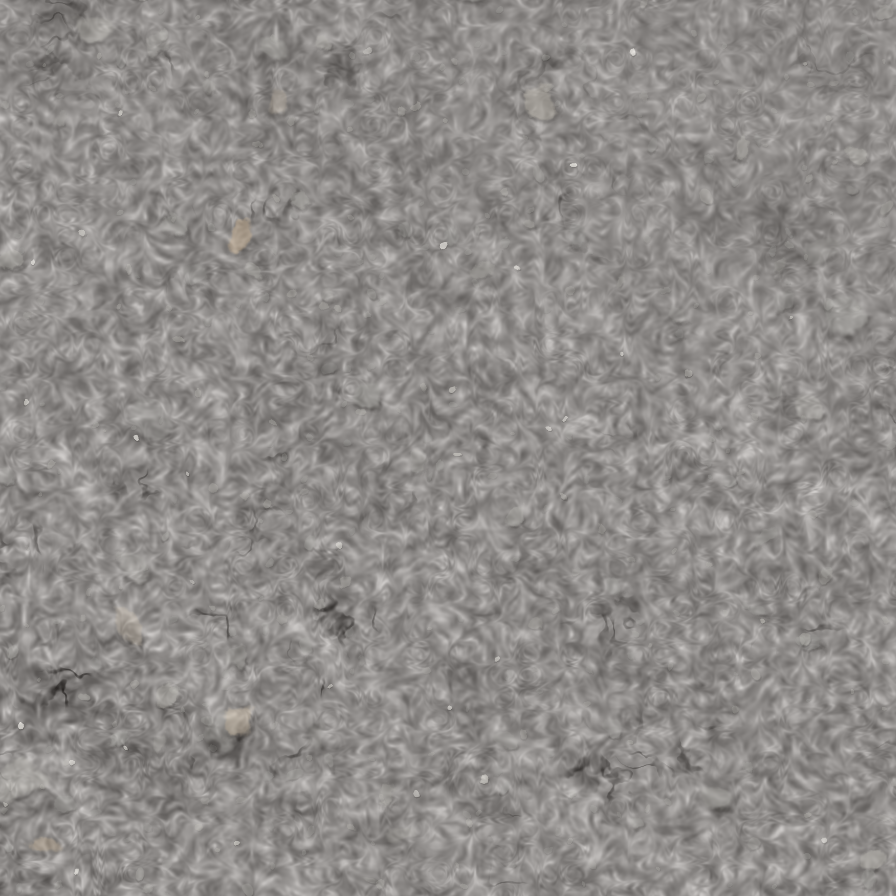
This texture is drawn by a Shadertoy shader. Its source:

```glsl
// Worn grey asphalt: fine curling mineral grain, rougher toward the lower left,
// made by averaging noise along a swirling flow. Scattered pebbles, bright
// chips, short dark crevices and soft stains are laid over it.

#define BASE_COLOR vec3(0.563, 0.551, 0.543)
#define GRAIN_FREQ 185.0
#define GRAIN_CONTRAST 0.29
#define CLUMP_FREQ 88.0
#define CLUMP_CONTRAST 0.15
#define PALE_STONE vec3(0.665, 0.655, 0.635)
#define GREY_STONE vec3(0.575, 0.570, 0.560)
#define TAN_STONE vec3(0.690, 0.625, 0.545)
#define CHIP_COLOR vec3(0.900, 0.890, 0.870)
#define CREVICE_DEPTH 0.17
#define STAIN_DEPTH 0.09

float hash(vec2 p) {
    return fract(sin(dot(p, vec2(127.1, 311.7))) * 43758.5453);
}

float noise(vec2 p) {
    vec2 cell = floor(p), f = fract(p);
    f = f * f * (3.0 - 2.0 * f);
    float low = mix(hash(cell), hash(cell + vec2(1, 0)), f.x);
    float high = mix(hash(cell + vec2(0, 1)), hash(cell + vec2(1, 1)), f.x);
    return mix(low, high, f.y);
}

float fbm(vec2 p) {
    float sum = 0.0, weight = 0.5;
    for (int i = 0; i < 4; i++) {
        sum += weight * noise(p);
        p = mat2(1.6, 1.2, -1.2, 1.6) * p + 7.3;
        weight *= 0.5;
    }
    return sum / 0.9375;
}

// Noise averaged along a curling flow: short bent strands, centred on zero.
float strands(vec2 p, float freq) {
    vec2 q = p * freq;
    float angle = 9.0 * noise(q * 0.22 + 31.0) + 2.5 * noise(q * 0.07);
    vec2 flow = vec2(cos(angle), sin(angle));
    float sum = 0.0;
    for (int i = -2; i <= 2; i++) {
        sum += noise(q + flow * float(i) * 0.5);
    }
    return sum / 5.0 - 0.5;
}

// Irregular stones on a jittered grid; radius is in cells, shade darkens
// the lower edge, and part of the underlying grain shows through.
void scatterStones(inout vec3 color, vec2 p, float cells, float chance, float radius,
                   vec3 tintA, vec3 tintB, float opacity, float shade) {
    vec2 q = p * cells;
    vec2 home = floor(q);
    float outline = fbm(q * 1.1 / radius + cells) - 0.5;
    for (int y = -1; y <= 1; y++) {
        for (int x = -1; x <= 1; x++) {
            vec2 id = home + vec2(x, y);
            vec2 seed = id + cells * 3.0;
            if (hash(seed) > chance) continue;
            vec2 center = id + vec2(hash(seed + 11.3), hash(seed + 23.7));
            float size = radius * mix(0.5, 1.2, hash(seed + 37.1));
            float angle = 6.2832 * hash(seed + 41.9);
            vec2 axis = vec2(cos(angle), sin(angle));
            vec2 d = (q - center) / size;
            vec2 local = vec2(dot(d, axis), dot(d, vec2(-axis.y, axis.x)));
            local.y *= mix(1.05, 1.9, hash(seed + 53.3));
            float dist = length(local) + outline * 1.3;
            float cover = 1.0 - smoothstep(0.72, 1.05, dist);

            // Thin shadow hugging the lower rim
            float rim = smoothstep(0.65, 1.0, dist) * (1.0 - smoothstep(1.0, 1.45, dist));
            float under = smoothstep(0.1, 0.9, -d.y + 0.3 * d.x);
            vec3 tint = mix(tintA, tintB, hash(seed + 67.7));
            vec3 body = tint + 0.5 * (color - BASE_COLOR) + 0.03 * d.y;
            color = mix(color, body, cover * opacity * mix(0.5, 1.0, hash(seed + 71.1)));
            color -= shade * rim * under;
        }
    }
}

void mainImage(out vec4 fragColor, in vec2 fragCoord) {
    vec2 p = fragCoord / min(iResolution.x, iResolution.y);

    // Roughness rises toward the lower left, in uneven patches
    float rough = 0.85 - 0.45 * p.y - 0.3 * p.x + 0.7 * fbm(p * 4.0 + 5.0);
    rough = clamp(rough, 0.25, 1.2);

    // Fine strands, coarser clumps and broad tone drift
    float fine = strands(p, GRAIN_FREQ);
    float clump = strands(p + 3.7, CLUMP_FREQ);
    float tone = GRAIN_CONTRAST * mix(0.8, 1.12, rough) * fine;
    tone += CLUMP_CONTRAST * mix(0.5, 1.25, rough) * clump;
    tone += 0.35 * max(fine, 0.0) * max(fine, 0.0);
    tone += 0.08 * (fbm(p * 24.0) - 0.5) + 0.05 * (fbm(p * 3.0 + 9.0) - 0.5);

    // Soft dark stains
    tone -= STAIN_DEPTH * smoothstep(0.70, 0.84, fbm(p * 5.0 + 17.0));

    // Short crevices: thin contour lines kept only in sparse patches
    float contour = abs(noise(p * 34.0 + 2.0 * fbm(p * 30.0)) - 0.5);
    float patchMask = smoothstep(0.62, 0.78, fbm(p * 13.0 + 43.0));
    tone -= CREVICE_DEPTH * (1.0 - smoothstep(0.02, 0.11, contour)) * patchMask * rough;

    vec3 color = BASE_COLOR + tone;

    // Gravel, larger pebbles, rare tan stones and bright chips
    scatterStones(color, p, 46.0, 0.16, 0.26, GREY_STONE, PALE_STONE, 0.65, 0.03);
    scatterStones(color, p, 21.0, 0.13, 0.26, GREY_STONE, PALE_STONE, 0.75, 0.07);
    scatterStones(color, p, 9.0, 0.11, 0.25, GREY_STONE, PALE_STONE, 0.75, 0.11);
    scatterStones(color, p, 13.0, 0.05, 0.25, PALE_STONE, TAN_STONE, 0.80, 0.08);
    scatterStones(color, p, 31.0, 0.03, 0.16, PALE_STONE, CHIP_COLOR, 0.95, 0.08);

    fragColor = vec4(clamp(color, 0.0, 1.0), 1.0);
}
```
